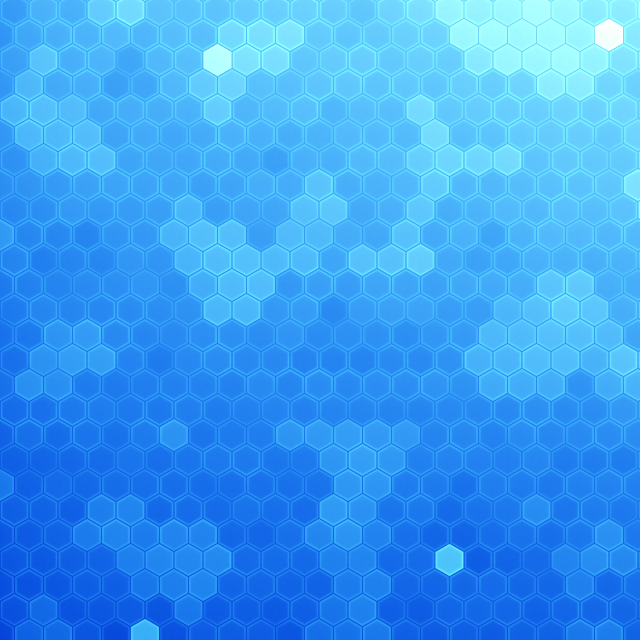
Reproduce this background procedurally as a WebGL 1 fragment shader.

```glsl
precision highp float;
// Honeycomb of pointy-top hexagons over a diagonal deep-blue to pale-cyan ramp.
// Each cell takes a tone from clustered gradient noise, with rare bright accents;
// cell borders are a thin dark seam flanked by a soft light rim.

uniform vec2 u_resolution;

#define COLUMNS 22.07       // hexagons across
#define ROWS 25.6           // hexagon rows down
#define ROW_SHIFT 0.4       // offset of the top row, in rows
#define SEAM_WIDTH 0.018    // half width of the dark seam, in cells
#define RIM_OFFSET 0.052    // distance of the light rim from the seam
#define RIM_WIDTH 0.034
#define CLUSTER_SCALE 0.27
#define CLUSTER_LIFT 0.13
#define ACCENT_CHANCE 0.013
#define ACCENT_LIFT 0.45

const float ROW_HEIGHT = 0.8660254;

float hash(vec2 p) {
  vec3 q = fract(vec3(p.xyx) * vec3(0.1031, 0.1030, 0.0973));
  q += dot(q, q.yzx + 33.33);
  return fract((q.x + q.y) * q.z);
}

float cornerSlope(vec2 corner, vec2 offset) {
  float angle = 6.2831853 * hash(corner + 17.0);
  return dot(vec2(cos(angle), sin(angle)), offset);
}

float gradientNoise(vec2 p) {
  vec2 i = floor(p);
  vec2 f = p - i;
  vec2 w = f * f * f * (f * (f * 6.0 - 15.0) + 10.0);
  vec2 e = vec2(1.0, 0.0);
  float low = mix(cornerSlope(i, f), cornerSlope(i + e, f - e), w.x);
  float high = mix(cornerSlope(i + e.yx, f - e.yx), cornerSlope(i + 1.0, f - 1.0), w.x);
  return mix(low, high, w.y);
}

// Centre of the hexagon that contains p: the nearer of two staggered grids.
vec2 hexCentre(vec2 p) {
  vec2 pitch = vec2(1.0, 2.0 * ROW_HEIGHT);
  vec2 stagger = vec2(0.5, 0.0);
  vec2 a = floor((p - stagger) / pitch + 0.5) * pitch + stagger;
  vec2 b = (floor(p / pitch - vec2(0.0, 0.5) + 0.5) + vec2(0.0, 0.5)) * pitch;
  vec2 toA = p - a;
  vec2 toB = p - b;
  return dot(toA, toA) < dot(toB, toB) ? a : b;
}

// Distance from a point in a cell to the cell border.
float hexEdge(vec2 offset) {
  vec2 q = abs(offset);
  return 0.5 - max(q.x, dot(q, vec2(0.5, ROW_HEIGHT)));
}

// Deep blue at 0, pale cyan at 1, towards white beyond.
vec3 blueRamp(float t) {
  return vec3(0.03, 0.30, 0.87) + t * vec3(0.22, 0.645, 0.25)
       + t * t * vec3(0.33, 0.0, -0.12);
}

float cellTone(vec2 centre, vec2 id) {
  float variation = hash(id);
  float patches = gradientNoise(centre * CLUSTER_SCALE + 4.3)
                + 0.16 * (variation - 0.5);
  float tone = CLUSTER_LIFT * step(0.14, patches);
  tone += 0.05 * step(0.32, patches);
  tone -= 0.06 * step(patches, -0.32);
  return tone + 0.05 * (hash(id + 51.0) - 0.5);
}

void main() {
  vec2 uv = gl_FragCoord.xy / u_resolution;
  vec2 p = vec2(uv.x * COLUMNS, ((1.0 - uv.y) * ROWS - ROW_SHIFT) * ROW_HEIGHT);
  float pixel = COLUMNS / u_resolution.x;

  vec2 centre = hexCentre(p);
  vec2 id = floor(vec2(2.0 * centre.x, centre.y / ROW_HEIGHT) + 0.5) + 40.0;
  float edge = hexEdge(p - centre);

  // Diagonal light with a slightly shaded left border
  float light = 0.02 + 0.60 * uv.y + 0.10 * uv.x + 0.28 * uv.x * uv.y;
  light -= 0.07 * exp(-uv.x * 14.0);
  light += 0.03 * gradientNoise(uv * 3.0 + 9.0);

  // Cell fill, accents and faint mottling
  float accent = step(1.0 - ACCENT_CHANCE, hash(id + 113.0));
  float tone = mix(cellTone(centre, id), ACCENT_LIFT, accent);
  float mottle = 0.012 * gradientNoise(p * 7.0);
  vec3 color = blueRamp(light + tone + mottle);
  color.g += 0.15 * max(tone, 0.0) * (1.0 - light);

  // Light rim of uneven strength, then the dark seam
  float rimDistance = (edge - RIM_OFFSET) / RIM_WIDTH;
  float rim = exp(-rimDistance * rimDistance) + 0.3 * exp(-edge * 9.0);
  float wear = clamp(0.75 + 0.7 * gradientNoise(p * 0.6 + 23.0), 0.35, 1.15);
  color += rim * wear * vec3(0.06, 0.12, 0.04);

  float seam = 1.0 - smoothstep(SEAM_WIDTH - 0.5 * pixel, SEAM_WIDTH + 0.5 * pixel, edge);
  vec3 seamColor = blueRamp(light - 0.10);
  color = mix(color, seamColor, seam * 0.8);

  gl_FragColor = vec4(clamp(color, 0.0, 1.0), 1.0);
}
```
